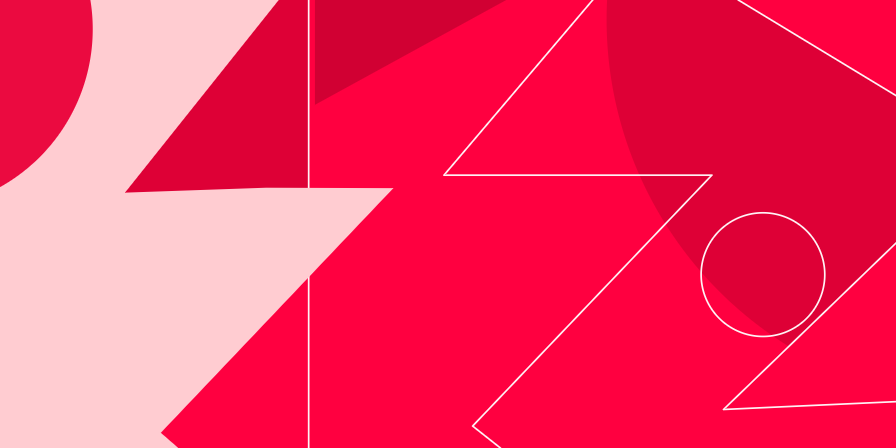
This background is drawn by a WebGL 2 fragment shader. Its source:

```glsl
#version 300 es
precision highp float;
// Flat red and pink geometric background with thin white zigzag outlines.

uniform vec2 u_resolution;
out vec4 fragColor;

// Palette
const vec3 RED = vec3(1.0, 0.0, 0.25);
const vec3 DEEP_RED = vec3(0.87, 0.0, 0.21);
const vec3 DARK_RED = vec3(0.82, 0.0, 0.20);
const vec3 DISC_RED = vec3(0.92, 0.04, 0.25);
const vec3 PINK = vec3(1.0, 0.80, 0.82);
const vec3 LINE_WHITE = vec3(1.0, 0.95, 0.96);

// Layout, in units of the canvas height; discs are (centre, radius)
const float LINE_HALF_WIDTH = 0.0019;
const float DIVIDER_X = 0.689;
const float PANEL_BOTTOM = 0.55;
const vec3 BIG_DISC = vec3(2.211, 0.956, 0.857);
const vec3 CORNER_DISC = vec3(-0.197, 0.935, 0.404);
const vec3 RING = vec3(1.703, 0.387, 0.138);
const vec2 WEDGE_TIP = vec2(0.703, 0.766);
const vec2 WEDGE_END = vec2(1.130, 1.0);

const vec2 BOLT[8] = vec2[8](
    vec2(-0.1, 1.1), vec2(0.702, 1.1), vec2(0.279, 0.570), vec2(0.594, 0.581),
    vec2(0.878, 0.580), vec2(0.359, 0.034), vec2(0.513, -0.1), vec2(-0.1, -0.1));
const vec2 ZIGZAG[5] = vec2[5](
    vec2(1.323, 1.0), vec2(0.991, 0.609), vec2(1.589, 0.609),
    vec2(1.055, 0.049), vec2(1.117, 0.0));
const vec2 EDGE_BOLT[5] = vec2[5](
    vec2(1.648, 1.0), vec2(2.1, 0.726), vec2(2.1, 0.554),
    vec2(1.615, 0.086), vec2(2.1, 0.108));

// Coverage of a shape from its signed distance (negative inside)
float cover(float d) {
    return clamp(0.5 - d * u_resolution.y, 0.0, 1.0);
}

float disc(vec2 p, vec3 c) {
    return length(p - c.xy) - c.z;
}

// Signed distance to the line a-b, negative on its left
float halfPlane(vec2 p, vec2 a, vec2 b) {
    vec2 e = normalize(b - a), v = p - a;
    return v.x * e.y - v.y * e.x;
}

float segment(vec2 p, vec2 a, vec2 b) {
    vec2 v = p - a, e = b - a;
    return length(v - e * clamp(dot(v, e) / dot(e, e), 0.0, 1.0));
}

float polyline(vec2 p, vec2 v[5]) {
    float d = 10.0;
    for (int i = 0; i < 4; i++) d = min(d, segment(p, v[i], v[i + 1]));
    return d;
}

float polygon(vec2 p, vec2 v[8]) {
    float d = 10.0, s = 1.0;
    for (int i = 0, j = 7; i < 8; j = i, i++) {
        d = min(d, segment(p, v[i], v[j]));
        vec2 e = v[j] - v[i], w = p - v[i];
        bvec3 crossing = bvec3(p.y >= v[i].y, p.y < v[j].y, e.x * w.y > e.y * w.x);
        if (all(crossing) || !any(crossing)) s = -s;
    }
    return s * d;
}

void main() {
    vec2 p = gl_FragCoord.xy / u_resolution.y;
    vec3 color = RED;

    // Large disc, cut by the two slanted edges at the right
    float cut = max(halfPlane(p, EDGE_BOLT[1], EDGE_BOLT[0]),
                    halfPlane(p, EDGE_BOLT[3], EDGE_BOLT[2]));
    color = mix(color, DEEP_RED, cover(max(disc(p, BIG_DISC), cut)));

    // Shaded panel and wedge on either side of the divider
    color = mix(color, DEEP_RED, cover(max(p.x - DIVIDER_X, PANEL_BOTTOM - p.y)));
    float wedge = max(WEDGE_TIP.x - p.x, halfPlane(p, WEDGE_TIP, WEDGE_END));
    color = mix(color, DARK_RED, cover(wedge));

    // Thin outlines
    float outline = min(polyline(p, ZIGZAG), polyline(p, EDGE_BOLT));
    outline = min(outline, abs(disc(p, RING)));
    outline = min(outline, abs(p.x - DIVIDER_X));
    color = mix(color, LINE_WHITE, cover(outline - LINE_HALF_WIDTH));

    // Pink bolt with the corner disc on top
    color = mix(color, PINK, cover(polygon(p, BOLT)));
    color = mix(color, DISC_RED, cover(disc(p, CORNER_DISC)));

    fragColor = vec4(color, 1.0);
}
```
